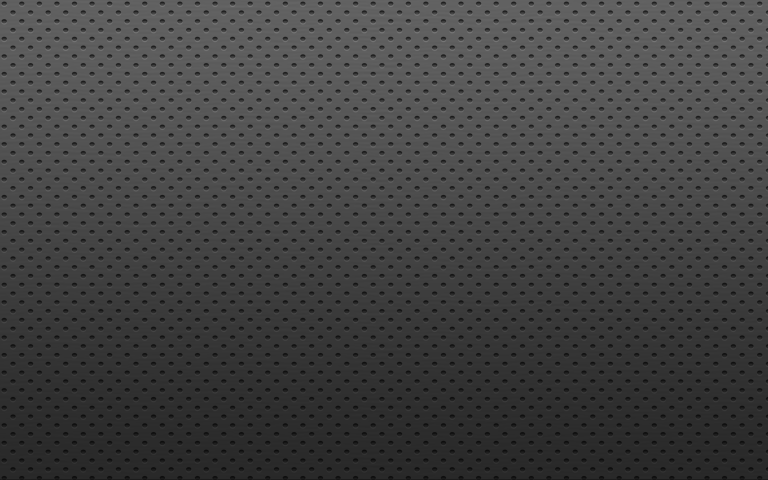
Reproduce this pattern procedurally as a Shadertoy shader.

```glsl
// Sheet brightness: dark at the foot, easing to mid grey at the head
float sheetShade(vec2 uv) {
    float lift = mix(uv.y, smoothstep(0.0, 1.0, uv.y), 0.6);
    float sideFalloff = 0.008 * pow(abs(uv.x * 2.0 - 1.0), 2.0);
    return mix(0.159, 0.383, lift) - sideFalloff * uv.y;
}

// Hair-thin horizontal brushing from layered sines that drift along x
float brushing(vec2 p) {
    float sum = 0.0;
    for (int i = 0; i < 7; i++) {
        float k = float(i);
        float drift = 2.5 * sin(p.x * (8.1 + 3.7 * k) + k * 2.4);
        float strength = 0.6 + 0.4 * sin(p.x * (17.3 + 5.9 * k) + k * 1.9);
        sum += strength * sin(p.y * (391.0 + 47.3 * k + 5.3 * k * k) + drift + k * k);
    }
    return sum / 7.0;
}

// Offset from the nearest hole centre in a staggered grid
vec2 nearestHole(vec2 q) {
    vec2 corner = fract(q + 0.5) - 0.5;
    vec2 centre = fract(q) - 0.5;
    return dot(corner, corner) < dot(centre, centre) ? corner : centre;
}

// Approximate signed distance to an ellipse
float ellipse(vec2 p, vec2 radii) {
    float k = length(p / radii);
    return (k - 1.0) * k / max(length(p / (radii * radii)), 0.001);
}

void mainImage(out vec4 fragColor, in vec2 fragCoord) {
    vec2 uv = fragCoord / iResolution.xy;
    vec2 p = fragCoord / iResolution.y;
    float base = sheetShade(uv);
    float shade = base * (1.0 + 0.065 * brushing(p));

    // Grid measured from the upper left
    vec2 q = vec2(p.x, 1.0 - p.y) * 27.32 - vec2(0.24, 0.21);
    vec2 offset = nearestHole(q);
    float soft = 27.32 / iResolution.y * 0.7;

    // Lit lower lip, then the recessed hole
    float lip = ellipse(offset - vec2(0.0, 0.06), vec2(0.155, 0.13));
    shade += base * 0.24 * (1.0 - smoothstep(-soft, soft, lip));
    float hole = ellipse(offset, vec2(0.15, 0.118));
    float depth = base * mix(0.36, 0.88, smoothstep(-0.07, 0.11, offset.y));

    // Dark wall around a paler floor
    depth *= mix(1.1, 0.85, smoothstep(-0.11, -0.02, hole));
    shade = mix(depth, shade, smoothstep(-soft, soft, hole));

    // Thin dark lower border
    shade *= mix(0.7, 1.0, smoothstep(0.001, 0.003, uv.y));
    fragColor = vec4(vec3(shade), 1.0);
}
```
